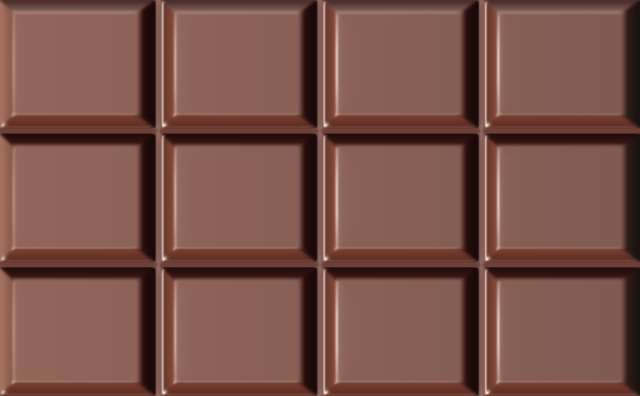
Write a WebGL 1 fragment shader that draws this pattern.

```glsl
precision highp float;

uniform vec2 u_resolution;

float ridge(float x, float width) {
  return exp(-x * x / (width * width));
}

// Share of each side (left, right, bottom, top), blended along the mitres.
vec4 sideWeights(vec4 depth, float nearest) {
  vec4 w = exp(-14.0 * (depth - nearest));
  return w / dot(w, vec4(1.0));
}

// Bevel colour, with the outer rim of the bar lit differently.
vec3 bevelColor(vec4 side, vec4 rim, float depth) {
  float rise = smoothstep(0.15, 1.0, depth);
  vec3 left = mix(vec3(0.39, 0.20, 0.155), vec3(0.52, 0.29, 0.225), rise);
  vec3 right = mix(vec3(0.10, 0.035, 0.03), vec3(0.22, 0.09, 0.075), rise * rise);
  vec3 bottom = mix(vec3(0.36, 0.17, 0.13), vec3(0.47, 0.24, 0.19), rise);
  vec3 top = mix(vec3(0.13, 0.045, 0.04), vec3(0.24, 0.10, 0.08), rise);
  left = mix(left, mix(vec3(0.64, 0.44, 0.38), vec3(0.54, 0.35, 0.29), rise), rim.x);
  right = mix(right, mix(vec3(0.10, 0.07, 0.06), vec3(0.20, 0.12, 0.10), rise), rim.y);
  top = mix(top, mix(vec3(0.29, 0.18, 0.16), vec3(0.50, 0.38, 0.36), rise), rim.w);
  return left * side.x + right * side.y + bottom * side.z + top * side.w;
}

void main() {
  // Four by three cells, centred, bleeding slightly past the canvas.
  vec2 pitch = vec2(0.408, 0.3376);
  vec2 grid = (gl_FragCoord.xy - 0.5 * u_resolution) / u_resolution.y / pitch + vec2(2.0, 1.5);
  vec2 cell = floor(grid);
  vec2 local = fract(grid);
  vec4 rim = vec4(1.0 - step(0.5, cell.x), step(2.5, cell.x),
                  1.0 - step(0.5, cell.y), step(1.5, cell.y));

  // Depth into the cell: zero at the groove centre, one at the face.
  vec4 depth = vec4(local.x, 1.0 - local.x, local.y, 1.0 - local.y)
             * pitch.xxyy / vec4(0.042, 0.055, 0.042, 0.040);
  float nearest = min(min(depth.x, depth.y), min(depth.z, depth.w));
  vec4 side = sideWeights(depth, nearest);
  float d = nearest - log(dot(exp(-14.0 * (depth - nearest)), vec4(1.0))) / 14.0;

  // Flat face, darkening across the bar.
  float across = gl_FragCoord.x / u_resolution.x;
  vec3 face = mix(vec3(0.575, 0.398, 0.357), vec3(0.505, 0.360, 0.320), across);
  face *= 1.01 - 0.03 * local.x;
  float faceStart = dot(side, vec4(0.90, 0.66, 0.92, 0.68));
  vec3 color = mix(bevelColor(side, rim, d), face, smoothstep(faceStart, 1.06, d));

  // Grooves between the cells.
  vec3 groove = mix(vec3(0.42, 0.25, 0.215), vec3(0.51, 0.36, 0.325), side.x + side.y);
  groove += 0.07 * ridge(depth.x * depth.y * 0.04, 0.03) * ridge(min(depth.z, depth.w), 0.5);
  float grooveEdge = dot(side, vec4(0.16, 0.12, 0.16, 0.15));
  float inGroove = 1.0 - smoothstep(grooveEdge - 0.05, grooveEdge + 0.06, d);
  color = mix(color, groove, inGroove * (1.0 - rim.y * side.y));

  // Glossy lines along the left and lower edges, with a soft glow on the face.
  float gloss = mix(0.30, 0.75, smoothstep(0.0, 2.0, cell.x));
  float span = smoothstep(0.0, 0.45, local.y) * smoothstep(1.0, 0.55, local.y);
  float shine = side.x * gloss * (0.35 + 0.65 * span) * ridge(d - 1.0, 0.10);
  shine += side.x * (1.0 - rim.x) * 0.75 * ridge(d - 0.25, 0.075);
  shine += side.x * gloss * 0.20 * exp(-3.5 * max(d - 1.0, 0.0)) * smoothstep(0.95, 1.1, d);
  shine += side.z * (0.16 * ridge(d - 1.0, 0.07) + 0.12 * ridge(d - 0.25, 0.07));
  shine += side.w * rim.w * 0.18 * ridge(d - 0.95, 0.12);

  // Bright glints where the left and lower bevels meet.
  float corner = 4.0 * side.x * side.z;
  shine += corner * (0.75 * ridge(d - 0.32, 0.11) + 0.40 * ridge(d - 0.92, 0.10));
  color = mix(color, vec3(0.95, 0.86, 0.83), clamp(shine, 0.0, 1.0));

  gl_FragColor = vec4(color, 1.0);
}
```
